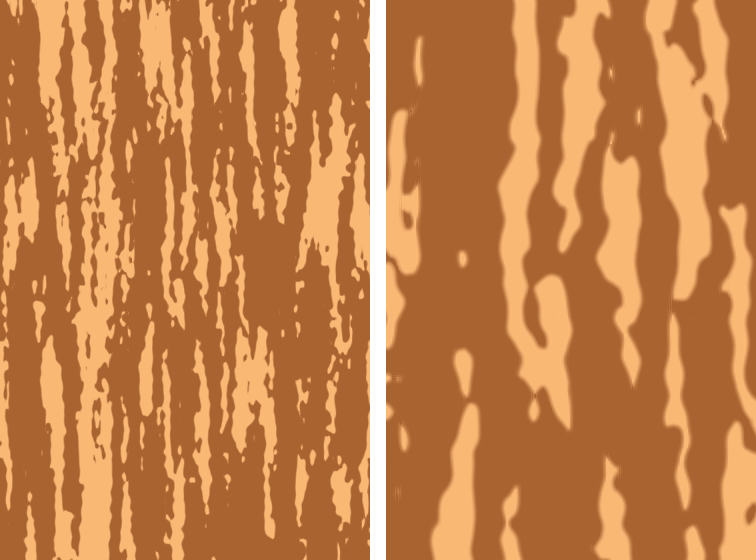
Left: the whole. Right: its middle third, enlarged.
Write a Shadertoy shader that draws this texture.

```glsl
// Two-tone wood bark: ragged pale vertical streaks on a flat brown ground.

const vec3 BROWN = vec3(0.66, 0.39, 0.19);
const vec3 PALE  = vec3(0.98, 0.72, 0.46);

// Noise frequencies per canvas height (across, along the grain)
const vec2 PATCH_FREQ  = vec2(8.0, 1.8);
const vec2 STREAK_FREQ = vec2(34.0, 3.4);
const vec2 SPLIT_FREQ  = vec2(62.0, 10.0);
const vec2 RAGGED_FREQ = vec2(88.0, 46.0);

const float PATCH_AMP  = 0.54;
const float STREAK_AMP = 1.00;
const float SPLIT_AMP  = 0.55;
const float RAGGED_AMP = 0.36;

const float THRESHOLD = 0.128;   // higher leaves fewer pale streaks
const float EDGE_WIDTH = 0.0020; // half width of the soft edge, in canvas heights
const float SWAY = 0.004;        // sideways drift of the grain

// Random unit gradient for a lattice cell
vec2 cellGradient(vec2 cell) {
    uvec2 q = uvec2(ivec2(cell)) * uvec2(1597334673u, 3812015801u);
    uint h = (q.x ^ q.y) * 1597334673u;
    h = (h ^ (h >> 15)) * 2246822519u;
    h ^= h >> 13;
    float angle = float(h & 65535u) / 65536.0 * 6.28319;
    return vec2(cos(angle), sin(angle));
}

float gradientNoise(vec2 p) {
    vec2 cell = floor(p);
    vec2 f = p - cell;
    vec2 u = f * f * f * (f * (f * 6.0 - 15.0) + 10.0);
    vec2 right = vec2(1.0, 0.0);
    vec2 up = vec2(0.0, 1.0);
    float a = dot(cellGradient(cell), f);
    float b = dot(cellGradient(cell + right), f - right);
    float c = dot(cellGradient(cell + up), f - up);
    float d = dot(cellGradient(cell + 1.0), f - 1.0);
    return mix(mix(a, b, u.x), mix(c, d, u.x), u.y);
}

// Broad patches, long streaks, small splits and ragged edges
float grainHeight(vec2 p) {
    p.x += SWAY * gradientNoise(p * vec2(9.0, 7.0) + 31.7);
    return PATCH_AMP  * gradientNoise(p * PATCH_FREQ  + vec2(11.3, 5.6))
         + STREAK_AMP * gradientNoise(p * STREAK_FREQ + vec2(47.1, 83.4))
         + SPLIT_AMP  * gradientNoise(p * SPLIT_FREQ  + vec2(129.8, 17.2))
         + RAGGED_AMP * gradientNoise(p * RAGGED_FREQ + vec2(211.5, 64.9));
}

void mainImage(out vec4 fragColor, in vec2 fragCoord) {
    vec2 p = fragCoord / iResolution.y;
    float height = grainHeight(p) - THRESHOLD;

    // Edge follows the local slope so every outline is equally soft
    float slope = length(vec2(dFdx(height), dFdy(height))) * iResolution.y;
    float edge = max(EDGE_WIDTH * slope, 1e-3);
    float pale = smoothstep(-edge, edge, height);

    fragColor = vec4(mix(BROWN, PALE, pale), 1.0);
}
```
